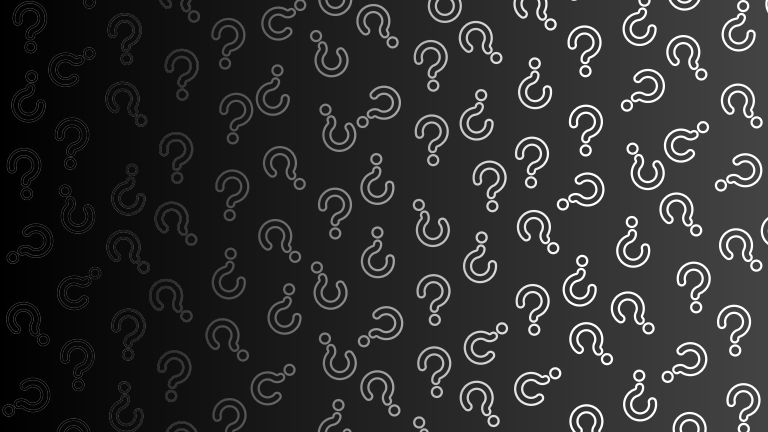
This pattern is drawn by a Shadertoy shader. Its source:

```glsl
// Scattered outlined query marks on a dark horizontal gradient.
// Each cell of a sheared lattice holds one jittered, turned mark built from
// two tangent arcs and a ring; its outline brightens from left to right.

// Lengths are in canvas heights, angles in degrees.
const vec2  CELL         = vec2(0.118, 0.172);
const float COLUMN_SHIFT = 0.42;    // vertical shift per column, in cells
const float JITTER       = 0.030;   // full range of the random offset
const float TILT_RANGE   = 14.0;    // full range of the random tilt
const float HOOK_RADIUS  = 0.0288;
const float TUBE_RADIUS  = 0.0081;
const float DOT_RADIUS   = 0.0115;
const float DOT_DROP     = 0.0665;  // from hook centre to dot centre
const float MARK_MIDDLE  = 0.0200;  // from hook centre to mark centre
const float STROKE_HALF  = 0.0026;
const float RIM_HALF     = 0.0005;
const float JOIN_ANGLE   = 72.0;    // where the hook bends into the stem

const float BACK_LEFT  = 0.0;
const float BACK_RIGHT = 0.265;
const float RIM_LEVEL  = 0.30;
const vec2  INK_FADE   = vec2(0.10, 0.74);  // span from black to white ink

// Weighted set of preferred directions
const int   TURN_COUNT = 10;
const float TURNS[TURN_COUNT] = float[TURN_COUNT](
    0.0, 0.0, 0.0, 177.0, 177.0, -52.0, 40.0, 40.0, 128.0, 212.0);

vec3 hash32(vec2 p) {
    vec3 q = fract(p.xyx * vec3(0.1031, 0.1030, 0.0973));
    q += dot(q, q.yxz + 33.33);
    return fract((q.xxy + q.yzz) * q.zyx);
}

vec2 direction(float degrees) {
    float a = radians(degrees);
    return vec2(cos(a), sin(a));
}

// Distance to an arc around the origin, spanning middle +- halfSpan
float arcDistance(vec2 p, float radius, float middle, float halfSpan) {
    vec2 axis = direction(middle);
    vec2 q = vec2(dot(p, axis), abs(axis.x * p.y - axis.y * p.x));
    vec2 end = direction(halfSpan);
    bool inside = end.x * q.y <= end.y * q.x;
    if (halfSpan > 90.0) inside = q.x > 0.0 || inside;
    return inside ? abs(length(q) - radius) : length(q - radius * end);
}

// Distance to the centre line of the mark's outline
float markDistance(vec2 p) {
    p.y -= MARK_MIDDLE;
    vec2 join = direction(-JOIN_ANGLE);
    float stemRadius = HOOK_RADIUS * join.x / (1.0 - join.x);
    vec2 stemCentre = (HOOK_RADIUS + stemRadius) * join;

    float hookHalf = 0.5 * (190.0 + JOIN_ANGLE);
    float hook = arcDistance(p, HOOK_RADIUS, 190.0 - hookHalf, hookHalf);
    float stemHalf = 0.5 * JOIN_ANGLE;
    float stem = arcDistance(p - stemCentre, stemRadius,
                             180.0 - stemHalf, stemHalf);

    float tube = abs(min(hook, stem) - TUBE_RADIUS);
    float ring = abs(length(p + vec2(0.0, DOT_DROP)) - DOT_RADIUS);
    return min(tube, ring);
}

// Nearest outline among the marks of the surrounding cells
float patternDistance(vec2 p) {
    float nearest = 1.0;
    float column = floor(p.x / CELL.x);
    for (int i = -1; i <= 1; i++) {
        float c = column + float(i);
        float shift = COLUMN_SHIFT * c;
        float row = floor(p.y / CELL.y - shift);
        for (int j = -1; j <= 1; j++) {
            float r = row + float(j);
            vec3 rnd = hash32(vec2(c, r) + 71.0);
            vec2 centre = (vec2(c, r + shift) + 0.5) * CELL
                        + (rnd.xy - 0.5) * JITTER;
            float pick = rnd.z * float(TURN_COUNT);
            float turn = TURNS[min(int(pick), TURN_COUNT - 1)]
                       + (fract(pick) - 0.5) * TILT_RANGE;
            vec2 axis = direction(turn);
            vec2 q = p - centre;
            q = vec2(dot(q, axis), axis.x * q.y - axis.y * q.x);
            nearest = min(nearest, markDistance(q));
        }
    }
    return nearest;
}

float coverage(float d, float pixel) {
    return clamp(0.5 - d / pixel, 0.0, 1.0);
}

void mainImage(out vec4 fragColor, in vec2 fragCoord) {
    float pixel = 1.0 / iResolution.y;
    float across = fragCoord.x / iResolution.x;
    float edge = patternDistance(fragCoord * pixel) - STROKE_HALF;

    // Gradient ground, gradient ink, and a faint rim that shows in the dark
    float shade = mix(BACK_LEFT, BACK_RIGHT, across);
    float ink = clamp((across - INK_FADE.x) / (INK_FADE.y - INK_FADE.x), 0.0, 1.0);
    float rim = RIM_LEVEL * coverage(abs(edge) - RIM_HALF, pixel);
    shade = max(mix(shade, ink, coverage(edge, pixel)), rim);

    fragColor = vec4(vec3(shade), 1.0);
}
```
